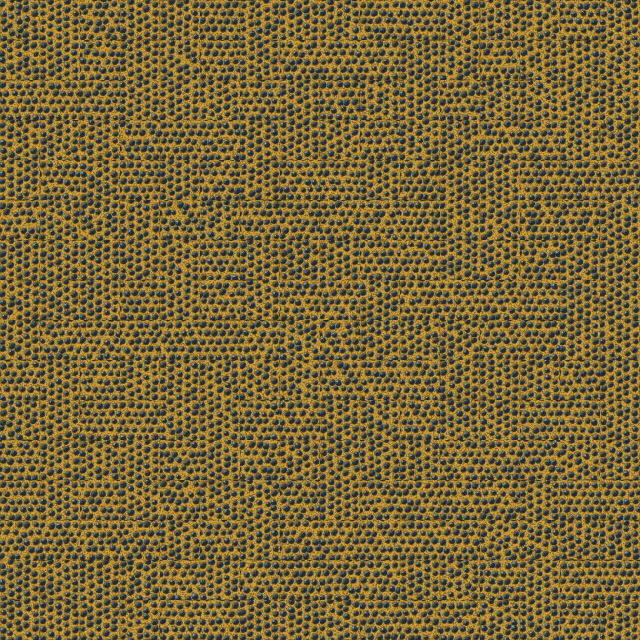
Reproduce this texture procedurally as a Shadertoy shader.

```glsl
#define TILES 16.0
#define DOTS_PER_TILE 5.0
#define RADIUS_MIN 0.27
#define RADIUS_MAX 0.38
#define RIM_WIDTH 0.20
#define SEAM_HALF_WIDTH 0.010
#define GOLD vec3(0.81, 0.62, 0.21)
#define OCHRE vec3(0.48, 0.39, 0.18)
#define UMBER vec3(0.21, 0.19, 0.11)
#define NAVY vec3(0.13, 0.17, 0.22)
#define TEAL vec3(0.40, 0.48, 0.47)
#define GLINT vec3(0.70, 0.80, 0.76)

vec2 hash2(vec2 p) {
    vec3 a = fract(p.xyx * vec3(0.1031, 0.1030, 0.0973));
    a += dot(a, a.yzx + 33.33);
    return fract((a.xx + a.yz) * a.zy);
}

float gradientNoise(vec2 p) {
    vec2 i = floor(p), f = fract(p);
    vec2 u = f * f * f * (f * (f * 6.0 - 15.0) + 10.0);
    vec2 o = vec2(0.0, 1.0);
    float a = dot(hash2(i) * 2.0 - 1.0, f);
    float b = dot(hash2(i + o.yx) * 2.0 - 1.0, f - o.yx);
    float c = dot(hash2(i + o.xy) * 2.0 - 1.0, f - o.xy);
    float d = dot(hash2(i + 1.0) * 2.0 - 1.0, f - 1.0);
    return mix(mix(a, b, u.x), mix(c, d, u.x), u.y);
}

// Nearest pebble: xy = position relative to its radius, z = edge distance, w = seed
vec4 nearestPebble(vec2 p, float jitter) {
    vec4 best = vec4(0.0, 0.0, 9.0, 0.0);
    for (int i = -1; i <= 1; i++) {
        float column = floor(p.x) + float(i);
        float shift = 0.5 * mod(column, 2.0);
        for (int j = -1; j <= 1; j++) {
            vec2 cell = vec2(column, floor(p.y - shift) + float(j));
            vec2 rnd = hash2(cell + 11.0);
            vec2 shape = hash2(cell + 57.0);
            vec2 q = p - cell - vec2(0.5, 0.5 + shift) - (rnd - 0.5) * jitter;
            q.x += q.y * (shape.y - 0.5) * 0.4;
            float radius = mix(RADIUS_MIN, RADIUS_MAX, shape.x);
            float edge = length(q) - radius;
            if (edge < best.z) best = vec4(q / radius, edge, shape.y);
        }
    }
    return best;
}

void mainImage(out vec4 fragColor, in vec2 fragCoord) {
    vec2 grid = fragCoord / iResolution.y * TILES;
    vec2 tile = floor(grid), local = fract(grid);
    float pixel = TILES / iResolution.y;

    // Each tile is a different crop of the pebble field, some turned on their side
    vec2 crop = 2.0 * floor(hash2(tile + 3.0) * 30.0);
    vec2 vary = hash2(tile + 91.0);
    vec2 p = local * DOTS_PER_TILE + crop + 0.15;
    bool turned = vary.y > 0.6;
    vec4 pebble = nearestPebble(turned ? p.yx : p, mix(0.2, 0.42, vary.x));
    if (turned) pebble.xy = pebble.yx;
    float edge = pebble.z + gradientNoise(p * 2.3) * 0.06;
    float facing = dot(pebble.xy, normalize(vec2(-1.0, 1.3)));

    // Grainy gold ground
    float grain = gradientNoise(p * 3.9 + 17.0) + 0.6 * gradientNoise(p * 7.7);
    vec3 color = mix(OCHRE, GOLD, smoothstep(-0.55, 0.25, grain));
    color += vec3(0.06, -0.01, -0.04) * gradientNoise(p * 1.4 + 5.0);

    // Shadowed rim, deepest away from the light
    float rim = 1.0 - smoothstep(0.0, RIM_WIDTH, edge);
    color = mix(color, UMBER, rim * (0.6 - 0.35 * clamp(facing, -1.0, 1.0)));

    // Domed pebble with a lit shoulder and a small glint
    float light = smoothstep(-0.3, 0.75, facing + grain * 0.7);
    vec3 stone = mix(NAVY, TEAL, light * mix(0.65, 1.0, pebble.w));
    float glint = 1.0 - smoothstep(0.1, 0.42, length(pebble.xy - vec2(-0.28, 0.36)));
    stone = mix(stone, GLINT, glint * smoothstep(0.45, 0.95, pebble.w) * 0.6);
    float aa = pixel * DOTS_PER_TILE * 0.5;
    color = mix(color, stone, 1.0 - smoothstep(-aa, aa, edge));

    // Thin broken seams between tiles
    vec2 border = min(local, 1.0 - local);
    vec2 seam = 1.0 - smoothstep(vec2(0.0), vec2(SEAM_HALF_WIDTH + pixel * 0.6), border);
    vec2 broken = vec2(gradientNoise(vec2(floor(grid.x + 0.5) * 7.3, grid.y * 3.0)),
                       gradientNoise(vec2(grid.x * 3.0, floor(grid.y + 0.5) * 5.7 + 40.0)));
    seam *= smoothstep(-0.2, 0.4, broken) * vec2(0.5, 0.8);
    color = mix(color, UMBER * 0.8, max(seam.x, seam.y));

    fragColor = vec4(clamp(color, 0.0, 1.0), 1.0);
}
```
